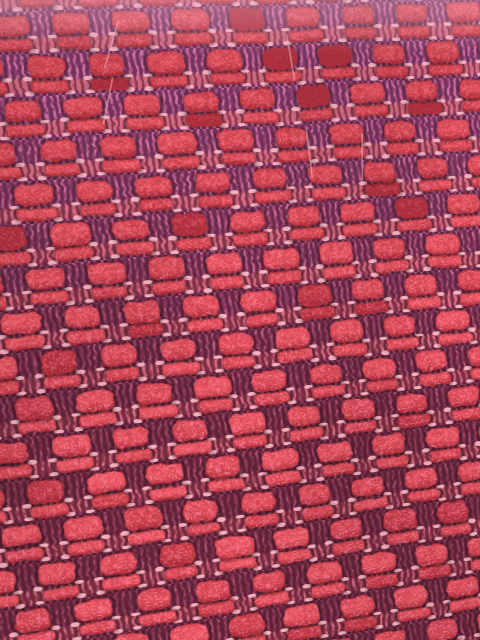
This texture is drawn by a Shadertoy shader. Its source:

```glsl
// Woven upholstery: staggered red chenille slubs over purple warp threads with cream stitches.

const vec3 ROSE  = vec3(0.91, 0.35, 0.40);
const vec3 RED   = vec3(0.66, 0.18, 0.23);
const vec3 PINK  = vec3(0.88, 0.47, 0.57);
const vec3 MAUVE = vec3(0.65, 0.29, 0.38);
const vec3 PLUM  = vec3(0.43, 0.14, 0.21);
const vec3 CREAM = vec3(0.96, 0.72, 0.76);

float hash(vec2 p) {
    return fract(sin(dot(p, vec2(127.1, 311.7))) * 43758.5453);
}

float noise(vec2 p) {
    vec2 i = floor(p), f = fract(p);
    f = f * f * (3.0 - 2.0 * f);
    return mix(mix(hash(i), hash(i + vec2(1, 0)), f.x),
               mix(hash(i + vec2(0, 1)), hash(i + vec2(1, 1)), f.x), f.y);
}

float roundBox(vec2 p, vec2 halfSize, float radius) {
    vec2 q = abs(p) - halfSize + radius;
    return length(max(q, 0.0)) + min(max(q.x, q.y), 0.0) - radius;
}

float segment(vec2 p, vec2 a, vec2 b) {
    vec2 ab = b - a;
    return length(p - a - ab * clamp(dot(p - a, ab) / dot(ab, ab), 0.0, 1.0));
}

// Tilted cloth: x counts slubs across, y counts rows downward.
vec2 clothCoords(vec2 p) {
    float dx = p.x - 0.07;
    float row = (p.y - 0.039 + 0.0219 * dx) / (0.0664 - 0.0072 * dx);
    return vec2(dx * 7.73 * (1.0 + 0.109 * dx) - 0.1 * (row - 4.0), row);
}

// Purple warp ribs with cream stitches; g is 0 in the middle of a gap.
vec3 warpGround(float g, float v, vec2 cloth, float height) {
    float wobble = noise(cloth * vec2(6.0, 9.0)) - 0.5;
    float rib = 0.5 + 0.5 * cos(6.2832 * (g * 9.0 + 0.5 * wobble));
    float fleck = noise(cloth * vec2(26.0, 13.0));
    float thinLevel = smoothstep(0.24, 0.34, v) * (1.0 - smoothstep(0.56, 0.66, v));
    float light = rib * (0.3 + 0.7 * fleck) + 0.35 * thinLevel + 0.4 * height - 0.12;
    vec3 col = mix(PLUM * 0.85, MAUVE, clamp(light, 0.0, 1.0));
    col = mix(col, PINK, 0.65 * smoothstep(0.55, 1.15, light));
    col += vec3(0.0, 0.02, 0.09) * (0.4 + height) * (1.0 - thinLevel);

    float level = abs(v - 0.28) < abs(v - 0.62) ? 0.28 : 0.62;
    vec2 stitch = vec2(abs(g) - 0.16, v - level - 0.03 * wobble) / vec2(0.085, 0.055);
    return mix(col, CREAM, 0.9 * (1.0 - smoothstep(0.6, 1.15, length(stitch))));
}

// Draws one fuzzy slub over the ground, with its contact shadow.
vec3 addSlub(vec3 ground, vec2 p, vec2 halfSize, vec2 cloth, vec2 id, float height) {
    float size = hash(id + 3.7), tone = hash(id + 9.1);
    p.y -= 0.03 * (hash(id + 5.3) - 0.5);
    halfSize *= vec2(0.94 + 0.14 * size, 0.9 + 0.16 * tone);
    float fuzz = noise(cloth * vec2(11.0, 9.0)) - 0.5;
    float fiber = noise(cloth * vec2(34.0, 24.0) + 7.0);
    float d = roundBox(p, halfSize, 0.75 * halfSize.y) + 0.07 * fuzz + 0.03 * (fiber - 0.5);

    float worn = step(0.88, tone) * (0.3 + 0.5 * height);
    float body = 0.72 + 0.2 * size + 0.55 * (fiber - 0.5) + 0.35 * fuzz;
    body -= 0.5 * smoothstep(0.1, 1.0, p.y / halfSize.y) + worn + 0.15 * height;
    body -= 0.35 * smoothstep(-0.07, 0.0, d);
    vec3 col = mix(RED, ROSE, clamp(body, 0.0, 1.0));
    float bloom = smoothstep(0.55, 0.95, fiber) * (1.0 - worn);
    col = mix(col, PINK, bloom * (0.65 - 0.4 * height));

    ground *= mix(0.74, 1.0, smoothstep(0.0, 0.11, d));
    return mix(ground, col, 1.0 - smoothstep(-0.025, 0.03, d));
}

void mainImage(out vec4 fragColor, in vec2 fragCoord) {
    vec2 p = fragCoord / iResolution.xy;
    p.y = 1.0 - p.y;
    float height = 1.0 - smoothstep(0.0, 0.75, p.y);

    // Weave: every row is shifted by half a repeat.
    vec2 cloth = clothCoords(p);
    cloth += 0.05 * (vec2(noise(cloth * 0.9), noise(cloth * 0.9 + 31.0)) - 0.5);
    float row = floor(cloth.y + 0.32);
    float u = cloth.x + 0.5 * row;
    float v = cloth.y - row;
    vec2 id = vec2(floor(u + 0.5), row);
    vec2 q = vec2((fract(u + 0.5) - 0.5) * 1.4, v);

    // Each repeat holds a thick slub above a thin one.
    vec3 col = warpGround(fract(u) - 0.5, v, cloth, height);
    col = addSlub(col, q - vec2(0.02, 0.46), vec2(0.42, 0.15), cloth, id + 40.0, height);
    col = addSlub(col, q, vec2(0.42, 0.26), cloth, id, height);

    // Stray pale hairs near the top.
    for (float i = 0.0; i < 5.0; i++) {
        vec2 a = vec2(hash(vec2(i, 1.0)), 0.22 * hash(vec2(i, 2.0)));
        vec2 b = a + vec2(0.06 * (hash(vec2(i, 3.0)) - 0.5), 0.07);
        float d = segment(p, a, b);
        col = mix(col, CREAM, 0.5 * (1.0 - smoothstep(0.0005, 0.003, d)));
    }

    // Pale haze along the top edge, soft large-scale light.
    col = mix(col, vec3(0.95, 0.72, 0.8), 0.35 * (1.0 - smoothstep(0.0, 0.1, p.y)));
    col *= 0.97 + 0.1 * noise(p * 4.0);
    fragColor = vec4(clamp(col, 0.0, 1.0), 1.0);
}
```
